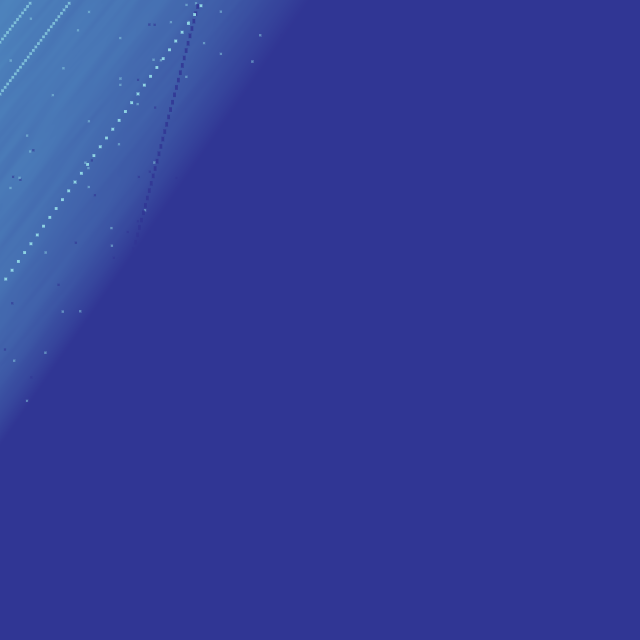
Write a Shadertoy shader that draws this background.

```glsl
float hash(vec2 p) {
    return fract(sin(dot(p, vec2(127.1, 311.7))) * 43758.5453);
}

float noise(vec2 p) {
    vec2 cell = floor(p), f = fract(p);
    f = f * f * (3.0 - 2.0 * f);
    return mix(mix(hash(cell), hash(cell + vec2(1, 0)), f.x),
               mix(hash(cell + vec2(0, 1)), hash(cell + vec2(1, 1)), f.x), f.y);
}

// Coverage of a small upright box, softened over about one pixel
float boxMask(vec2 p, vec2 halfSize) {
    vec2 q = abs(p) - halfSize;
    float soft = 0.6 / iResolution.y;
    return 1.0 - smoothstep(-soft, soft, max(q.x, q.y));
}

// Evenly spaced boxes from a to b
float dottedLine(vec2 p, vec2 a, vec2 b, float gaps, vec2 halfSize) {
    vec2 ab = b - a;
    float along = dot(p - a, ab) / dot(ab, ab);
    float nearest = clamp(floor(along * gaps + 0.5), 0.0, gaps) / gaps;
    return boxMask(p - mix(a, b, nearest), halfSize);
}

// One randomly placed speck in a few of the grid cells
float specks(vec2 p, float cellSize, float chance, float seed) {
    vec2 cell = floor(p / cellSize);
    vec2 offset = 0.25 + 0.5 * vec2(hash(cell + seed + 3.1), hash(cell + seed + 7.7));
    float present = step(hash(cell + seed), chance);
    return present * boxMask(p - (cell + offset) * cellSize, vec2(0.0018));
}

void mainImage(out vec4 fragColor, in vec2 fragCoord) {
    vec2 uv = fragCoord / iResolution.xy;
    vec3 indigo = vec3(0.19, 0.21, 0.58);
    vec3 steelBlue = vec3(0.29, 0.48, 0.72);
    vec3 paleCyan = vec3(0.56, 0.83, 0.89);

    // Depth behind the diagonal edge and distance along it
    vec2 fromEdge = uv - vec2(0.0, 0.303);
    float depth = dot(fromEdge, vec2(-0.821, 0.570));
    float along = dot(fromEdge, vec2(0.570, 0.821));
    float inside = smoothstep(0.0, 0.006, depth);

    // Glow, brighter toward the left, with fine slanted streaks
    float glow = 1.0 - exp(-max(depth, 0.0) * (1.25 - 1.3 * uv.x) / 0.105);
    float streaks = noise(vec2(depth * 75.0, along * 5.0)) - 0.5;
    streaks += 0.6 * (noise(vec2((depth + 0.09 * along) * 160.0, along * 8.0)) - 0.5);
    glow *= 1.0 + 0.13 * streaks;
    glow += 0.12 * smoothstep(0.25, 0.4, depth);
    vec3 color = mix(indigo, steelBlue, glow);

    // Scattered dark and light specks
    color = mix(color, indigo, 0.6 * inside * specks(uv, 0.014, 0.02, 11.0));
    color = mix(color, paleCyan, 0.5 * inside * specks(uv, 0.013, 0.03, 29.0));

    // Dark dashed trail
    float dashes = dottedLine(uv, vec2(0.309, 0.99), vec2(0.209, 0.61), 33.0, vec2(0.0022, 0.0036));
    color = mix(color, indigo, 0.85 * inside * dashes);

    // Bright dotted trails
    float trails = dottedLine(uv, vec2(0.314, 0.991), vec2(0.009, 0.564), 31.0, vec2(0.0022));
    trails = max(trails, 0.75 * dottedLine(uv, vec2(0.108, 0.995), vec2(0.0, 0.853), 27.0, vec2(0.0021)));
    trails = max(trails, 0.75 * dottedLine(uv, vec2(0.047, 0.995), vec2(0.0, 0.934), 12.0, vec2(0.0021)));
    color = mix(color, paleCyan, trails);

    fragColor = vec4(color, 1.0);
}
```
